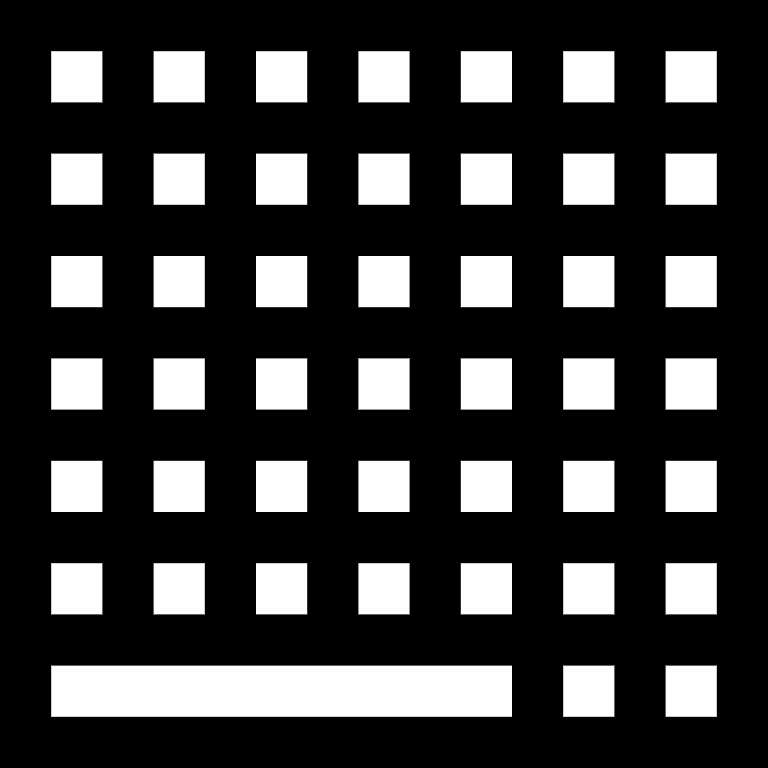
This pattern is drawn by a WebGL 2 fragment shader. Its source:

```glsl
#version 300 es
precision highp float;

uniform vec2 u_resolution;
out vec4 fragColor;

// Signed distance to an axis-aligned box centred on the origin
float boxDistance(vec2 p, vec2 halfSize) {
    vec2 d = abs(p) - halfSize;
    return max(d.x, d.y);
}

void main() {
    // Fifteen units across: seven squares with gaps and margins of equal width
    vec2 p = gl_FragCoord.xy / u_resolution * 15.0;
    float pixel = 15.0 / min(u_resolution.x, u_resolution.y);

    // Repeated squares
    vec2 cell = mod(p - 0.5, 2.0) - 1.0;
    float squares = boxDistance(cell, vec2(0.5));

    // Long bar spanning the first five places of the bottom row
    float bar = boxDistance(p - vec2(5.5, 1.5), vec2(4.5, 0.5));

    float coverage = clamp(0.5 - min(squares, bar) / pixel, 0.0, 1.0);
    vec3 black = vec3(0.0);
    vec3 white = vec3(1.0);
    fragColor = vec4(mix(black, white, coverage), 1.0);
}
```
